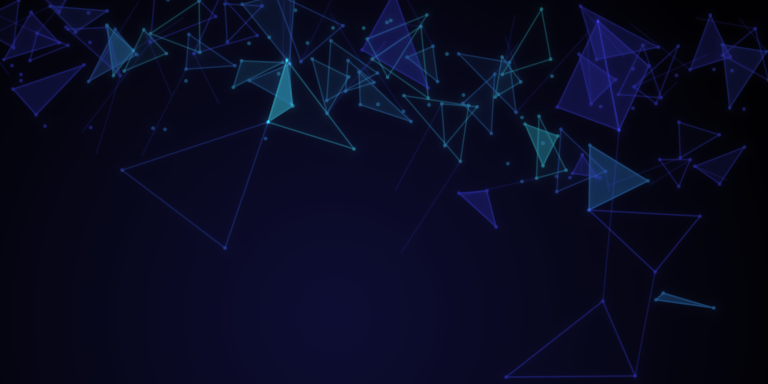
Give the GLSL for this background, as a WebGL 2 fragment shader.

```glsl
#version 300 es
precision highp float;
// Glowing network of thin triangles and nodes arching over a dark blue radial glow.
uniform vec2 u_resolution;
out vec4 fragColor;

const vec3 GLOW = vec3(0.053, 0.053, 0.205);
const vec3 SHADE = vec3(0.004, 0.004, 0.012);
const vec3 TEAL = vec3(0.12, 0.48, 0.49);
const vec3 AZURE = vec3(0.11, 0.32, 0.50);
const vec3 INDIGO = vec3(0.13, 0.14, 0.52);

float hash(float n) {
    return fract(sin(n * 127.1 + 3.7) * 43758.5);
}

vec2 hash2(float n) {
    return vec2(hash(n), hash(n + 57.3));
}

float cross2(vec2 a, vec2 b) {
    return a.x * b.y - a.y * b.x;
}

float segmentDistance(vec2 p, vec2 a, vec2 b) {
    vec2 ap = p - a, ab = b - a;
    return length(ap - ab * clamp(dot(ap, ab) / dot(ab, ab), 0.0, 1.0));
}

// Thin line with a faint halo
float strokeLight(float d, float px) {
    return 1.0 - smoothstep(0.0, 0.0025 + px * 0.6, d) + 0.16 * exp(-d * 110.0);
}

// Small round node with a soft rim
float nodeLight(float d, float px) {
    return 1.0 - smoothstep(0.0045 - px * 0.5, 0.0045 + px * 0.7, d) + 0.2 * exp(-d * 120.0);
}

// Triangle with separate strengths for its surface and its outline
vec3 facet(vec2 p, vec2 a, vec2 b, vec2 c, vec3 tint, float fill, float outline, float px) {
    float edge = min(segmentDistance(p, a, b), min(segmentDistance(p, b, c), segmentDistance(p, c, a)));
    float turn = sign(cross2(b - a, c - a));
    float side = turn * min(turn * cross2(b - a, p - a),
                 0.0);
    bool inside = side == 0.0 && turn * cross2(c - b, p - b) >= 0.0 && turn * cross2(a - c, p - c) >= 0.0;
    float cover = smoothstep(-px, px, inside ? edge : -edge);
    float corner = min(length(p - a), min(length(p - b), length(p - c)));
    return tint * (fill * cover + outline * strokeLight(edge, px) + 0.5 * nodeLight(corner, px));
}

// Height of the arch along which the network gathers
float archHeight(float x) {
    return 0.93 - 0.12 * smoothstep(0.2, 1.2, x) - 0.10 * smoothstep(1.05, 1.5, x);
}

// Teal gathers in the middle of the arch, indigo at its ends and top
vec3 networkTint(vec2 p, float pick) {
    float teal = smoothstep(0.15, 0.45, p.x) * (1.0 - smoothstep(1.3, 1.65, p.x));
    teal *= 1.0 - 0.6 * smoothstep(0.84, 1.0, p.y);
    return mix(INDIGO, mix(AZURE, TEAL, pick), smoothstep(0.25, 0.75, teal * 0.65 + pick * 0.35));
}

vec3 scatteredNetwork(vec2 p, float px) {
    vec3 light = vec3(0.0);
    for (int i = 0; i < 44; i++) {
        float n = float(i);
        vec2 r = hash2(n + 11.0);
        float x = 2.0 * (n + r.x) / 44.0;
        vec2 centre = vec2(x, archHeight(x) + (r.y - 0.5) * mix(0.18, 0.38, smoothstep(0.9, 1.7, x)));
        float turn = 6.283 * hash(n + 91.0);
        vec3 reach = 0.025 + 0.10 * vec3(hash(n + 131.0), hash(n + 173.0), hash(n + 211.0));
        vec2 a = centre + reach.x * vec2(cos(turn), sin(turn));
        vec2 b = centre + reach.y * vec2(cos(turn + 1.7), sin(turn + 1.7));
        vec2 c = centre + reach.z * vec2(cos(turn + 3.9), sin(turn + 3.9));
        vec3 tint = networkTint(centre, hash(n + 251.0));
        light += facet(p, a, b, c, tint, 0.32 * pow(hash(n + 307.0), 2.5), 0.36, px);
        // Loose node and a long faint link
        vec2 s = hash2(n + 401.0);
        vec2 loose = vec2(2.0 * s.x, archHeight(2.0 * s.x) + (s.y - 0.65) * 0.42);
        light += networkTint(loose, s.y) * 0.55 * nodeLight(length(p - loose), px);
        light += INDIGO * 0.16 * strokeLight(segmentDistance(p, a, a + (s - 0.5) * vec2(0.4, 0.5)), px);
    }
    return light;
}

// Large triangles that give the network its outline
vec3 mainFacets(vec2 p, float px) {
    vec2 peak = vec2(0.747, 0.844), hub = vec2(0.698, 0.682), low = vec2(0.586, 0.354);
    vec2 crown = vec2(1.557, 0.945), keel = vec2(1.612, 0.661), tail = vec2(1.534, 0.453);
    vec2 foot = vec2(1.706, 0.292), bend = vec2(1.570, 0.216), base = vec2(1.654, 0.021);
    vec3 light = facet(p, peak, hub, vec2(0.763, 0.724), TEAL, 0.78, 0.4, px);
    light += facet(p, peak, hub, vec2(0.922, 0.612), TEAL, 0.04, 0.45, px);
    light += facet(p, vec2(0.318, 0.557), low, hub, mix(INDIGO, AZURE, 0.4), 0.0, 0.32, px);
    light += facet(p, vec2(1.536, 0.622), vec2(1.688, 0.529), tail, AZURE, 0.46, 0.5, px);
    light += facet(p, crown, vec2(1.690, 0.828), keel, INDIGO, 0.30, 0.5, px);
    light += facet(p, crown, vec2(1.451, 0.721), keel, INDIGO, 0.32, 0.4, px);
    light += facet(p, tail, foot, vec2(1.823, 0.437), INDIGO, 0.0, 0.45, px);
    light += facet(p, vec2(1.318, 0.018), bend, base, INDIGO, 0.02, 0.42, px);
    light += facet(p, vec2(1.195, 0.497), vec2(1.268, 0.503), vec2(1.292, 0.409), INDIGO, 0.32, 0.4, px);
    light += facet(p, vec2(1.708, 0.219), vec2(1.727, 0.237), vec2(1.859, 0.198), AZURE, 0.4, 0.5, px);
    light += facet(p, vec2(1.026, 1.02), vec2(0.943, 0.870), vec2(1.115, 0.771), INDIGO, 0.36, 0.4, px);
    light += facet(p, vec2(0.034, 0.768), vec2(0.219, 0.831), vec2(0.094, 0.701), INDIGO, 0.28, 0.4, px);
    light += facet(p, vec2(1.367, 0.677), vec2(1.453, 0.646), vec2(1.414, 0.568), TEAL, 0.45, 0.4, px);
    light += INDIGO * 0.25 * strokeLight(segmentDistance(p, keel, bend), px);
    return light + INDIGO * 0.3 * strokeLight(segmentDistance(p, foot, base), px);
}

void main() {
    float px = 1.0 / u_resolution.y;
    vec2 p = gl_FragCoord.xy / u_resolution * vec2(2.0, 1.0);
    float falloff = clamp(length(p - vec2(0.87, 0.18)) / 1.22, 0.0, 1.0);
    vec3 colour = mix(GLOW, SHADE, falloff);
    vec3 light = scatteredNetwork(p, px) + mainFacets(p, px);
    colour += light * (1.0 - 0.35 * smoothstep(0.2, 0.8, light.b));
    fragColor = vec4(colour, 1.0);
}
```
